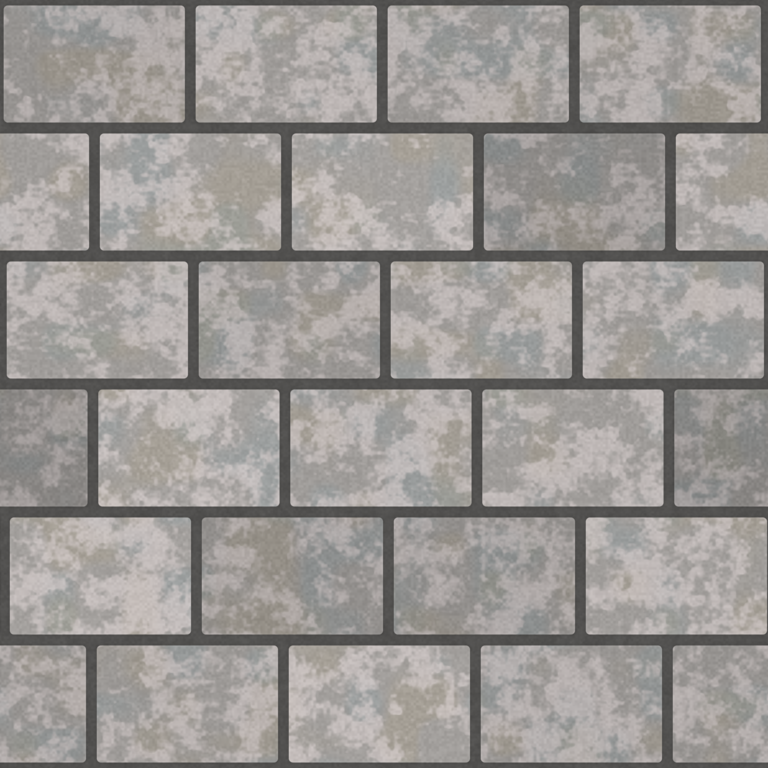
A WebGL 1 fragment shader for this texture:

```glsl
precision highp float;

uniform vec2 u_resolution;

const vec2 GRID = vec2(4.0, 6.0);             // bricks across, courses up
const vec2 HALF_BRICK = vec2(0.1180, 0.0762); // half size of a brick face
const float CORNER = 0.0055;                  // corner radius
const float EDGE_SOFT = 0.0012;               // softness of the brick outline
const float RIM_WIDTH = 0.0035;               // worn rim inside the outline
const float MOTTLE_SCALE = 26.0;              // frequency of the largest mottling
const float TINT_SCALE = 20.0;                // frequency of the colour patches
const float GRAIN_SCALE = 300.0;              // frequency of the fine grit
const float TONE_LIGHT = 1.05;                // palest brick
const float TONE_DARK = 0.87;                 // darkest brick

const vec3 STONE = vec3(0.610, 0.598, 0.587);
const vec3 FLECK = vec3(0.738, 0.712, 0.706);
const vec3 COOL_TINT = vec3(-0.028, -0.004, 0.006);
const vec3 WARM_TINT = vec3(0.008, -0.002, -0.026);
const vec3 MORTAR = vec3(0.322, 0.318, 0.312);

float hash(vec2 p) {
  return fract(sin(dot(p, vec2(127.1, 311.7))) * 43758.5453);
}

float noise(vec2 p) {
  vec2 i = floor(p);
  vec2 f = fract(p);
  f = f * f * (3.0 - 2.0 * f);
  return mix(mix(hash(i), hash(i + vec2(1.0, 0.0)), f.x),
             mix(hash(i + vec2(0.0, 1.0)), hash(i + 1.0), f.x), f.y);
}

// Slowly fading octaves give ragged patches
float mottle(vec2 p) {
  float sum = 0.0;
  float total = 0.0;
  float amp = 1.0;
  for (int i = 0; i < 4; i++) {
    sum += amp * noise(p);
    total += amp;
    amp *= 0.8;
    p = p * 2.03 + vec2(5.3, 9.1);
  }
  return sum / total;
}

// Half-brick stagger with a slight drift from course to course
float courseShift(float row) {
  return mod(row, 2.0) < 0.5 ? 0.476 + 0.004 * row : 0.031 - 0.008 * row;
}

float roundedBox(vec2 p, vec2 halfSize, float radius) {
  vec2 q = abs(p) - halfSize + radius;
  return length(max(q, 0.0)) + min(max(q.x, q.y), 0.0) - radius;
}

vec3 stoneColor(vec2 local, vec2 id) {
  vec2 p = local + id * vec2(1.37, 2.71) + 3.0;
  float flecks = smoothstep(0.40, 0.62, mottle(p * MOTTLE_SCALE));
  vec3 color = mix(STONE, FLECK, flecks);

  // Cool and warm patches, strongest between the flecks
  float patchiness = 1.0 - 0.7 * flecks;
  float cool = smoothstep(0.5, 0.8, noise(p * TINT_SCALE + 31.0));
  float warm = smoothstep(0.5, 0.8, noise(p * TINT_SCALE + 67.0));
  color += (COOL_TINT * cool + WARM_TINT * warm) * patchiness;

  // Most bricks are pale, a few are dark
  float h = hash(id + 4.7);
  return color * mix(TONE_LIGHT, TONE_DARK, h * h);
}

void main() {
  vec2 uv = gl_FragCoord.xy / u_resolution;
  float pixel = 1.0 / min(u_resolution.x, u_resolution.y);

  // Brick cell and position inside it
  vec2 cell = uv * GRID;
  float row = floor(cell.y);
  cell.x -= courseShift(row);
  vec2 id = vec2(mod(floor(cell.x), GRID.x), row);
  vec2 local = (fract(cell) - 0.5) / GRID;
  float d = roundedBox(local, HALF_BRICK, CORNER);

  // Stone face with a faint pale rim
  vec3 stone = stoneColor(local, id);
  stone += 0.025 * smoothstep(-RIM_WIDTH, 0.0, d);

  // Mortar, shaded beside the bricks
  vec3 mortar = MORTAR + 0.06 * (mottle(uv * 60.0) - 0.5);
  mortar -= 0.025 * (1.0 - smoothstep(0.0, 0.004, d));

  float soft = max(EDGE_SOFT, 0.75 * pixel);
  float face = 1.0 - smoothstep(-soft, soft, d);
  vec3 color = mix(mortar, stone, face);

  // Fine grit over everything
  float grit = noise(uv * GRAIN_SCALE) - 0.5;
  color += grit * mix(0.03, 0.06, face);
  gl_FragColor = vec4(color, 1.0);
}
```
